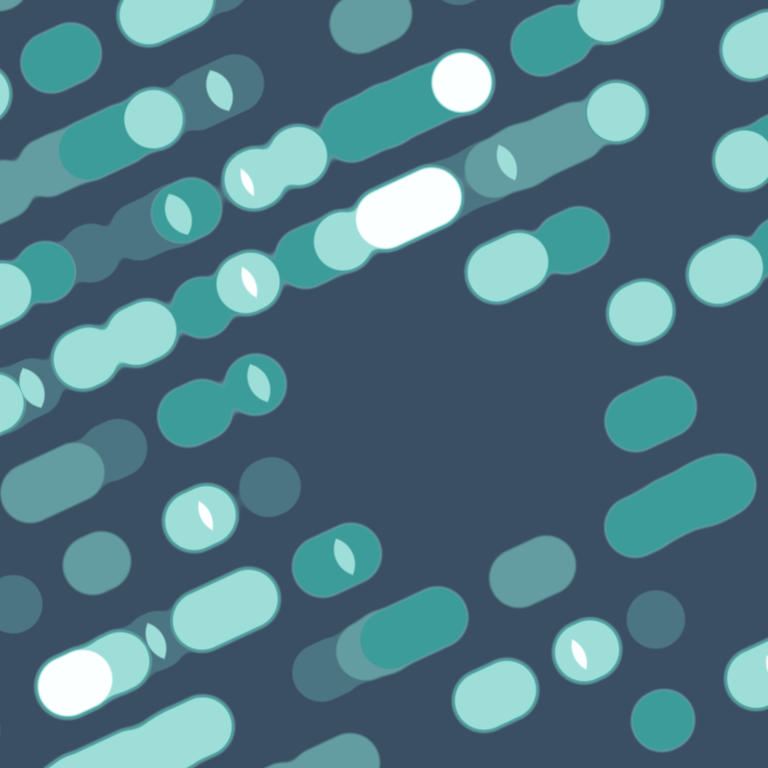
Write a Shadertoy shader that draws this pattern.

```glsl
// Slanted rows of merging round beads in nested teal tones on slate blue.

const float TILT       = 0.435;   // row direction, radians
const float ROW_PITCH  = 0.124;   // distance between rows
const float CELL       = 0.075;   // bead slot length along a row
const float RADIUS     = 0.038;
const float RIM        = 0.0016;  // width of each darker tone around a bead
const float STRETCH    = 0.042;   // longest half length of a bead
const float MERGE      = 0.014;   // softness of the necks between beads
const float EDGE       = 0.0018;  // edge blur
const float FILL       = 0.64;    // share of slots that hold a bead
const float LENS_SHARE = 0.14;    // share of beads with a bright lens
const vec2  GAP_CENTER = vec2(0.59, 0.46);
const vec2  GAP_SIZE   = vec2(0.22, 0.19);

const int LEVELS = 5;
const vec3 SLATE = vec3(0.23, 0.31, 0.39);
const vec3 TONES[LEVELS] = vec3[LEVELS](
    vec3(0.30, 0.46, 0.51),   // dusk
    vec3(0.39, 0.61, 0.63),   // mist
    vec3(0.23, 0.61, 0.60),   // teal
    vec3(0.62, 0.87, 0.85),   // mint
    vec3(0.99, 1.00, 1.00));  // white

vec4 hash4(vec2 cell) {
    vec4 h = fract(cell.xyxy * vec4(0.1031, 0.1030, 0.0973, 0.1099) + 0.37);
    h += dot(h, h.wzxy + 33.33);
    return fract((h.xxyz + h.yzzw) * h.zywx);
}

float smoothMin(float a, float b) {
    float h = max(MERGE - abs(a - b), 0.0) / MERGE;
    return min(a, b) - h * h * MERGE * 0.25;
}

float capsule(vec2 p, float halfLength) {
    return length(vec2(max(abs(p.x) - halfLength, 0.0), p.y));
}

// Overlap of two discs, long side across the row
float lens(vec2 p, float offset) {
    return length(vec2(abs(p.x) + offset, p.y)) - RADIUS * 0.92;
}

// Picks a tone index from a random value
int pickLevel(float r) {
    return int(step(0.18, r) + step(0.40, r) + step(0.60, r) + step(0.96, r));
}

// Large clearing with a wavy outline
bool inGap(vec2 uv) {
    vec2 g = (uv - GAP_CENTER) / GAP_SIZE;
    float wave = 0.10 * sin(uv.x * 17.0) + 0.08 * sin(uv.y * 23.0 + 1.0);
    return length(g) < 1.0 + wave;
}

void mainImage(out vec4 fragColor, in vec2 fragCoord) {
    vec2 uv = fragCoord / iResolution.y;
    vec2 along = vec2(cos(TILT), sin(TILT));
    vec2 across = vec2(-along.y, along.x);
    vec2 p = vec2(dot(uv, along), dot(uv, across));

    float row = floor(p.y / ROW_PITCH);
    float rowShift = hash4(vec2(row + 40.0, 7.0)).x * CELL;
    float slot = floor((p.x - rowShift) / CELL);

    // One distance field per tone; brighter beads also feed darker tones
    float field[LEVELS];
    for (int k = 0; k < LEVELS; k++) field[k] = 1.0;

    for (int i = -2; i <= 2; i++) {
        vec2 id = vec2(slot + float(i), row);
        vec4 shape = hash4(id + 51.0);
        vec4 look = hash4(id + 113.0);

        vec2 center = vec2((id.x + 0.5 + 0.6 * (shape.x - 0.5)) * CELL + rowShift,
                           (row + 0.5) * ROW_PITCH + 0.006 * (shape.y - 0.5));
        if (shape.z > FILL || inGap(along * center.x + across * center.y)) continue;

        vec2 q = p - center;
        int level = pickLevel(look.x);
        float body = capsule(q, STRETCH * shape.w * shape.w) - RADIUS;
        for (int k = 0; k <= level; k++)
            field[k] = smoothMin(field[k], body - RIM * float(level - k));

        // Bright lens, white on mint beads and mint on darker ones
        if (look.y < LENS_SHARE) {
            int top = level >= 3 ? 4 : 3;
            float offset = mix(0.019, 0.030, top == 4 ? 0.6 + 0.4 * look.z : look.z * 0.5);
            vec2 shifted = q - vec2(0.03 * (look.w - 0.5), 0.0);
            field[top] = min(field[top], lens(shifted, offset));
        }
    }

    // Paint the tones from dark to bright
    float blur = max(EDGE, 0.7 / iResolution.y);
    vec3 color = SLATE;
    for (int k = 0; k < LEVELS; k++)
        color = mix(color, TONES[k], smoothstep(blur, -blur, field[k]));

    fragColor = vec4(color, 1.0);
}
```
